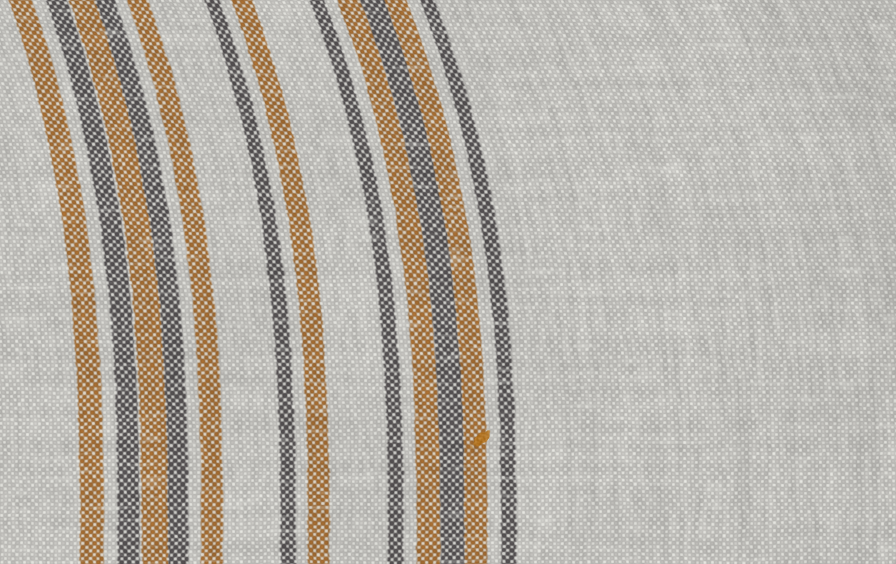
Reproduce this texture procedurally as a Shadertoy shader.

```glsl
// Pale linen plain weave with bending ochre and charcoal warp stripes

const float PI = 3.14159265;

vec2 hashGradient(vec2 cell) {
    float h = fract(sin(dot(cell, vec2(127.1, 311.7))) * 43758.55);
    return vec2(cos(h * 2.0 * PI), sin(h * 2.0 * PI));
}

// Gradient noise, roughly -0.7 to 0.7
float noise(vec2 p) {
    vec2 i = floor(p), f = fract(p);
    vec2 s = f * f * f * (f * (f * 6.0 - 15.0) + 10.0);
    float a = dot(hashGradient(i), f);
    float b = dot(hashGradient(i + vec2(1, 0)), f - vec2(1, 0));
    float c = dot(hashGradient(i + vec2(0, 1)), f - vec2(0, 1));
    float d = dot(hashGradient(i + vec2(1, 1)), f - vec2(1, 1));
    return mix(mix(a, b, s.x), mix(c, d, s.x), s.y);
}

// Stripe centre and half width, from left to right; ochre and charcoal alternate
const vec2 STRIPES[12] = vec2[12](
    vec2(0.163, 0.021), vec2(0.228, 0.019), vec2(0.275, 0.024), vec2(0.316, 0.018),
    vec2(0.376, 0.019), vec2(0.511, 0.0135), vec2(0.565, 0.019), vec2(0.702, 0.0135),
    vec2(0.760, 0.021), vec2(0.803, 0.022), vec2(0.844, 0.020), vec2(0.902, 0.0135));

void mainImage(out vec4 fragColor, in vec2 fragCoord) {
    vec2 p = fragCoord / iResolution.y;
    float pixel = 1.0 / iResolution.y;

    // The warp leans left towards the top; yarns wander slightly
    float warpX = p.x + (0.126 + 0.025 * p.x) * pow(p.y, 2.8);
    warpX += 0.0015 * noise(vec2(warpX * 9.0, p.y * 14.0));
    float weftY = p.y + 0.004 * noise(p * vec2(5.0, 9.0));

    // Plain weave: positive where the weft lies on top
    vec2 yarn = vec2(warpX, weftY) * 146.0;
    yarn += 0.25 * vec2(noise(yarn * 0.23), noise(yarn * 0.23 + 40.0));
    float detail = 1.0 - smoothstep(0.5, 0.9, 146.0 * pixel);
    float weave = sin(PI * yarn.x) * sin(PI * yarn.y) * detail;
    weave += 0.45 * noise(yarn * 0.6);
    float weftOver = smoothstep(-0.6, 1.1, weave);

    // Dyed warp
    vec3 warp = vec3(0.725, 0.72, 0.705);
    float dyed = 0.0;
    for (int i = 0; i < 12; i++) {
        float edge = abs(warpX - STRIPES[i].x) - STRIPES[i].y;
        edge += 0.003 * noise(vec2(float(i) * 7.3, weftY * 71.0));
        float cover = 1.0 - smoothstep(-1.5 * pixel, 1.5 * pixel, edge);
        vec3 dye = i % 2 == 0 ? vec3(0.61, 0.40, 0.18) : vec3(0.31, 0.295, 0.30);
        warp = mix(warp, dye, cover);
        dyed = max(dyed, cover);
    }
    warp *= 1.0 + 0.1 * noise(vec2(yarn.x * 0.7, p.y * 22.0));

    // Undyed weft crossing it
    vec3 weft = vec3(0.835, 0.835, 0.815);
    vec3 color = mix(warp, weft, weftOver * mix(1.0, 0.88, dyed));
    color *= 0.955 + 0.09 * abs(weave);

    // Pale weft slubs, then dark warp streaks that strengthen to the right
    float slub = smoothstep(0.22, 0.6, noise(vec2(p.x * 13.0, weftY * 95.0)));
    color = mix(color, vec3(0.87, 0.87, 0.85), 0.3 * slub);
    float streak = noise(vec2(warpX * 75.0, p.y * 3.5)) + 0.6 * noise(vec2(warpX * 22.0, p.y * 2.0));
    color *= 1.0 + streak * mix(0.02, 0.055, smoothstep(0.8, 1.1, warpX));
    color *= 1.0 + 0.04 * noise(vec2(p.x * 3.0, weftY * 50.0)) + 0.025 * noise(p * 4.0);

    // Soft shading at the far right
    color *= 1.0 - 0.03 * smoothstep(1.3, 1.59, p.x);

    // Loose ochre knot
    vec2 k = mat2(0.82, -0.57, 0.57, 0.82) * (p - vec2(0.853, 0.222));
    float knot = length(k * vec2(1.0, 2.3)) - 0.020 + 0.012 * noise(p * 90.0);
    color = mix(color, vec3(0.70, 0.45, 0.12) + 0.12 * noise(p * 200.0),
                0.9 * (1.0 - smoothstep(-0.003, 0.003, knot)));

    fragColor = vec4(clamp(color, 0.0, 1.0), 1.0);
}
```
